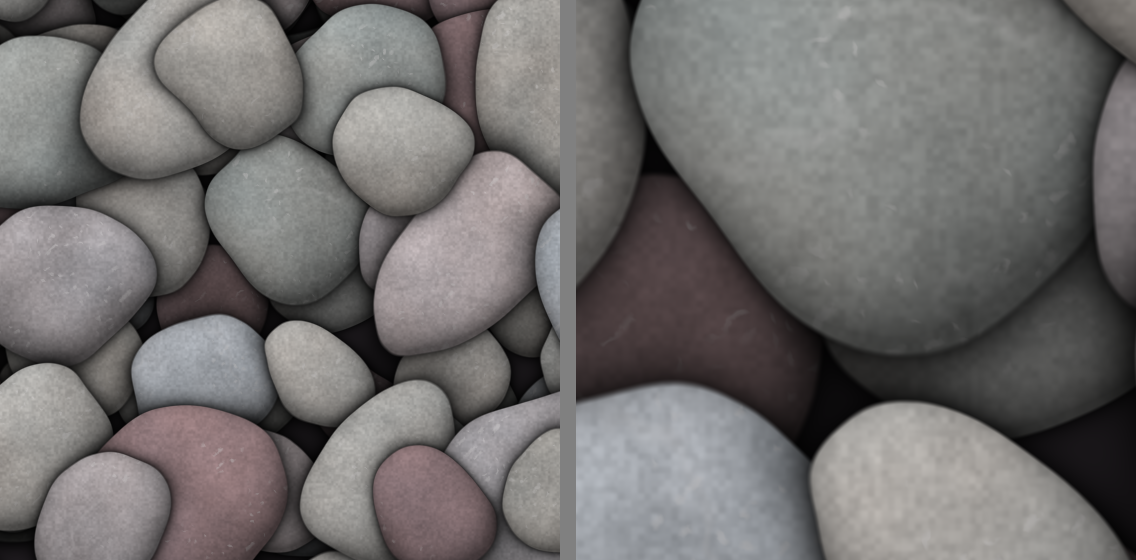
Left, the full canvas; right, a detail of the centre.
Write a Shadertoy shader that draws this texture.

```glsl
const int LAYERS = 4;
const float CELLS[4] = float[4](5.3, 4.2, 3.1, 5.0);         // grid cells per canvas height
const float KEEP[4] = float[4](1.0, 1.0, 0.5, 0.16);         // share of cells holding a stone
const float BRIGHTNESS[4] = float[4](0.68, 0.96, 1.0, 0.98);
const float JITTER = 0.34;
const float MIN_SIZE = 0.43;
const float MAX_SIZE = 0.64;
const float MIN_ASPECT = 0.66;
const float SHADOW_REACH = 0.05;
const float SHADOW_DEPTH = 0.72;
const float EDGE_SOFTNESS = 0.0018;
const float GRAIN = 0.085;
const float MOTTLE = 0.34;
const vec3 GAP_COLOR = vec3(0.13, 0.115, 0.13);
const vec3 SPECK_COLOR = vec3(0.80, 0.79, 0.79);
const vec3 LIGHT_DIR = vec3(-0.19, 0.51, 0.84);
const vec3 STONE_COLORS[7] = vec3[7](
    vec3(0.66, 0.645, 0.625),   // warm grey
    vec3(0.65, 0.66, 0.68),     // blue grey
    vec3(0.68, 0.64, 0.645),    // pink grey
    vec3(0.62, 0.60, 0.61),     // lilac grey
    vec3(0.58, 0.59, 0.58),     // green grey
    vec3(0.55, 0.46, 0.47),     // mauve
    vec3(0.68, 0.67, 0.655));   // pale grey

vec2 hash22(vec2 p) {
    vec3 a = fract(p.xyx * vec3(0.1031, 0.1030, 0.0973));
    a += dot(a, a.yzx + 33.33);
    return fract((a.xx + a.yz) * a.zy);
}

float noise(vec2 p) {
    vec2 i = floor(p), f = fract(p);
    f = f * f * f * (f * (f * 6.0 - 15.0) + 10.0);
    float low = mix(hash22(i).x, hash22(i + vec2(1, 0)).x, f.x);
    float high = mix(hash22(i + vec2(0, 1)).x, hash22(i + vec2(1, 1)).x, f.x);
    return mix(low, high, f.y);
}

float fbm(vec2 p) {
    float sum = 0.0, weight = 0.5;
    for (int i = 0; i < 5; i++) {
        sum += weight * noise(p);
        p = mat2(1.6, 1.2, -1.2, 1.6) * p + 7.3;
        weight *= 0.5;
    }
    return sum / 0.97;
}

// Small round chips, one at most per cell
float speckle(vec2 p) {
    vec2 cell = floor(p), offset = hash22(cell + 57.0);
    float radius = mix(0.08, 0.28, offset.x * offset.y);
    float away = length(fract(p) - mix(vec2(0.3), vec2(0.7), offset));
    return smoothstep(radius + 0.12, radius - 0.08, away) * step(0.5, hash22(cell).x);
}

// Mottling, grain, pale specks and occasional veins on a stone
vec3 stoneSurface(vec2 p, vec2 seed, vec2 pick) {
    vec3 color = STONE_COLORS[int(pick.x * 6.999)];
    vec2 at = p + seed * 40.0;
    float mottle = fbm(at * 10.0) - 0.5;
    float grain = noise(at * 150.0) + noise(at.yx * 250.0) - 1.0;
    color *= 1.0 + MOTTLE * mottle + GRAIN * grain;
    color += vec3(0.04, 0.0, -0.02) * (fbm(at * 6.0 + 31.0) - 0.5);
    float specks = speckle(at * 48.0 + 2.0 * fbm(at * 30.0)) * smoothstep(0.4, 0.7, noise(at * 13.0));
    float vein = 1.0 - smoothstep(0.0, 0.025, abs(fbm(at * 5.0 + 11.0) - 0.5));
    vein *= step(0.72, pick.y) * noise(at * 22.0);
    return mix(color, SPECK_COLOR, 0.4 * specks + 0.25 * vein);
}

// Dome lighting: soft light from above, narrow dark lower rim
float domeLight(vec2 outward, float r) {
    float slope = pow(min(r, 1.0), 2.1) * 0.98;
    vec3 normal = vec3(outward * slope, sqrt(1.0 - slope * slope));
    return 0.47 + 0.57 * max(dot(normal, LIGHT_DIR), 0.0);
}

// Lays one stone and its contact shadow over the color below
void addStone(inout vec3 color, vec2 p, vec2 cell, int layer) {
    vec2 id = cell + float(layer) * 37.0 + 101.0;
    vec2 place = hash22(id), form = hash22(id + 211.0);
    vec2 bend = hash22(id + 431.0), pick = hash22(id + 653.0);
    if (hash22(id + 877.0).x > KEEP[layer]) return;

    vec2 center = cell + 0.5 + JITTER * (place - 0.5);
    center.x += 0.5 * mod(cell.y, 2.0);
    float angle = 3.14159 * bend.x;
    mat2 turn = mat2(cos(angle), -sin(angle), sin(angle), cos(angle));
    float size = mix(MIN_SIZE, MAX_SIZE, form.x);
    vec2 axes = size * vec2(1.06, mix(MIN_ASPECT, 1.0, form.y));

    // Rounded, slightly egg-shaped outline
    vec2 q = turn * (p - center) / axes;
    q.y *= 1.0 + 0.4 * (bend.y - 0.5) * clamp(q.x, -1.2, 1.2);
    float power = mix(2.0, 3.0, pick.y * pick.y);
    float r = pow(pow(abs(q.x), power) + pow(abs(q.y), power), 1.0 / power);
    r += 0.2 * (noise(q * 1.5 + id) - 0.5) * smoothstep(0.2, 1.0, r);
    float dist = (r - 1.0) * axes.y;

    float shadow = exp(-max(dist, 0.0) / SHADOW_REACH) * smoothstep(0.4, 0.2, dist);
    color *= 1.0 - SHADOW_DEPTH * shadow;
    float edge = max(EDGE_SOFTNESS, 0.9 / iResolution.y) * CELLS[layer];
    if (dist > edge) return;

    vec2 outward = normalize(q / axes + 1e-5) * turn;
    vec3 stone = stoneSurface(p / CELLS[layer], place, pick);
    stone *= domeLight(outward, r) * BRIGHTNESS[layer];
    color = mix(color, stone, smoothstep(edge, -edge, dist));
}

void mainImage(out vec4 fragColor, in vec2 fragCoord) {
    vec2 uv = fragCoord / iResolution.y;
    vec3 color = GAP_COLOR;
    // Deep stones first, then large ones, a few small ones on top
    for (int layer = 0; layer < LAYERS; layer++) {
        vec2 p = uv * CELLS[layer] + 5.0;
        for (int y = 1; y >= -1; y--) {
            float row = floor(p.y) + float(y);
            float column = floor(p.x - 0.5 * mod(row, 2.0));
            for (int x = -1; x <= 1; x++) addStone(color, p, vec2(column + float(x), row), layer);
        }
    }
    fragColor = vec4(clamp(color, 0.0, 1.0), 1.0);
}
```
